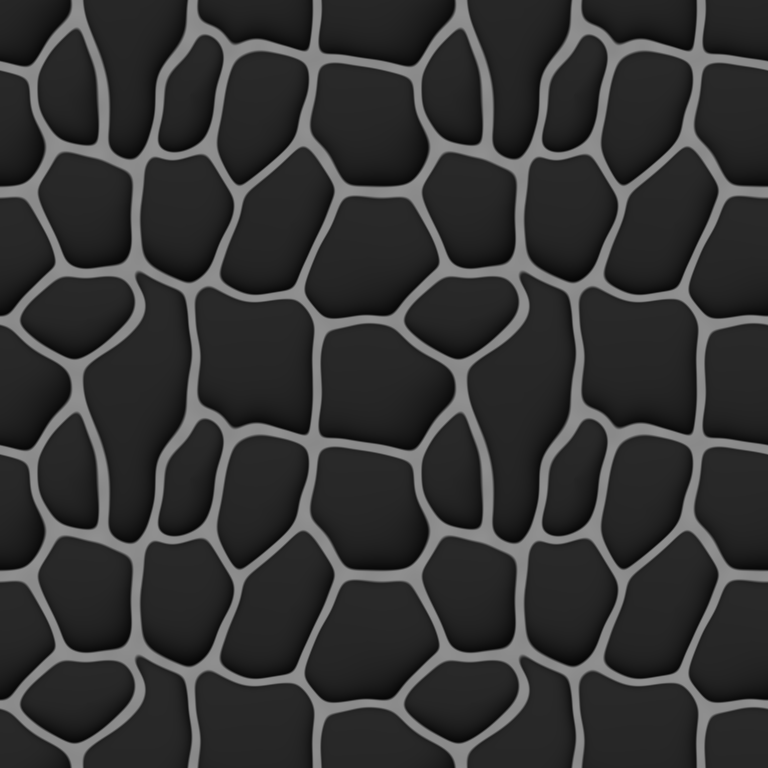
This pattern is drawn by a three.js fragment shader. Its source:

```glsl
// Dark rounded paving stones set in pale grey mortar, two repeats each way.
varying vec2 vUv;

// Gradient noise that wraps after a whole number of cells.
vec2 slope(vec2 cell, float period) {
  cell = mod(cell, period);
  float angle = 6.2832 * fract(sin(dot(cell, vec2(12.7, 31.1))) * 437.58);
  return vec2(cos(angle), sin(angle));
}

float noise(vec2 p, float period) {
  vec2 c = floor(p), f = p - c, o = vec2(1.0, 0.0);
  vec2 w = f * f * f * (f * (f * 6.0 - 15.0) + 10.0);
  float low = mix(dot(slope(c, period), f),
                  dot(slope(c + o, period), f - o), w.x);
  float high = mix(dot(slope(c + o.yx, period), f - o.yx),
                   dot(slope(c + 1.0, period), f - 1.0), w.x);
  return mix(low, high, w.y);
}

// Courses of four stones; each column is centre x, y and half width, height.
mat4 course(int row) {
  if (row == 0) return mat4(
    0.225, 0.178, 0.175, 0.112,   0.360, 0.961, 0.128, 0.325,
    0.668, 0.055, 0.165, 0.185,   0.985, 0.000, 0.170, 0.170);
  if (row == 1) return mat4(
    0.228, 0.453, 0.135, 0.155,   0.474, 0.430, 0.120, 0.172,
    0.735, 0.420, 0.118, 0.205,   0.967, 0.330, 0.175, 0.165);
  return mat4(
    0.188, 0.760, 0.100, 0.165,   0.500, 0.755, 0.082, 0.160,
    0.675, 0.705, 0.112, 0.170,   0.967, 0.675, 0.150, 0.160);
}

// Sideways lean of each stone in a course.
vec4 courseLean(int row) {
  if (row == 0) return vec4(0.0, 0.12, -0.15, 0.0);
  if (row == 1) return vec4(-0.2, 0.0, 0.35, 0.1);
  return vec4(-0.1, 0.2, 0.12, -0.1);
}

// Distance in stone radii, its gradient, and the height within the stone.
vec4 stoneField(vec2 p, vec4 stone, float lean) {
  vec2 r = fract(p - stone.xy + 0.5) - 0.5;
  vec2 q = vec2(r.x - lean * r.y, r.y) / stone.zw;
  float d = max(length(q), 0.0001);
  vec2 g = q / (stone.zw * d);
  return vec4(d, g.x, g.y - lean * g.x, q.y);
}

void main() {
  vec2 tile = vUv * 2.0;
  vec2 p = tile + 0.035 * vec2(noise(tile * 6.0, 6.0),
                               noise(tile * 6.0 + 2.5, 6.0));

  // Find the stone that owns this point.
  vec4 own = vec4(100.0);
  int ownId = -1;
  for (int row = 0; row < 3; row++) {
    mat4 stones = course(row);
    vec4 leans = courseLean(row);
    for (int i = 0; i < 4; i++) {
      vec4 field = stoneField(p, stones[i], leans[i]);
      if (field.x < own.x) {
        own = field;
        ownId = row * 4 + i;
      }
    }
  }

  // Blend distances to all borders, with deeper shade on the lower right.
  float borders = 0.0;
  float light = 1.0;
  for (int row = 0; row < 3; row++) {
    mat4 stones = course(row);
    vec4 leans = courseLean(row);
    for (int i = 0; i < 4; i++) {
      if (row * 4 + i == ownId) continue;
      vec4 other = stoneField(p, stones[i], leans[i]);
      vec2 outward = own.yz - other.yz;
      float steep = max(length(outward), 0.001);
      float gap = (other.x - own.x) / steep;
      borders += exp(-85.0 * gap);
      float facing = smoothstep(-0.3, 0.9,
                                dot(outward / steep, vec2(0.35, -0.94)));
      float depth = max(gap - 0.012, 0.0);
      light *= 1.0 - mix(0.4, 0.85, facing)
                   * exp(-depth / mix(0.006, 0.026, facing));
    }
  }
  float border = -log(max(borders, 0.000001)) / 85.0;

  // Stone faces and mortar.
  float face = (0.152 + 0.012 * clamp(own.w, -1.0, 1.0)) * light;
  float mortar = 0.55 + 0.03 * noise(tile * 16.0, 16.0);
  float halfWidth = 0.0125 + 0.005 * noise(tile * 8.0 + 0.5, 8.0);
  float grey = mix(mortar, face,
                   smoothstep(-0.004, 0.004, border - halfWidth));
  gl_FragColor = vec4(vec3(grey), 1.0);
}
```
